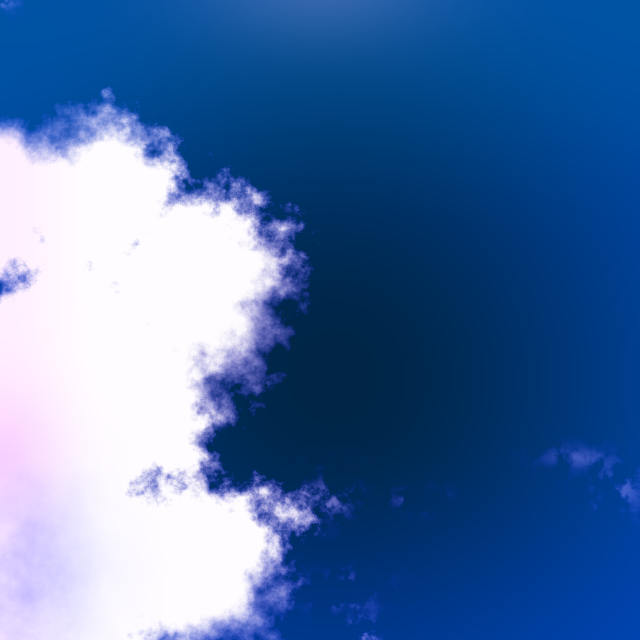
A WebGL 1 fragment shader for this texture:

```glsl
precision highp float;
// A bright billowing cloud on the left of a deep blue sky, with faint wisps.

uniform vec2 u_resolution;

float hash(vec2 p) {
  return fract(sin(dot(p, vec2(127.1, 311.7))) * 43758.545);
}

float valueNoise(vec2 p) {
  vec2 cell = floor(p);
  vec2 f = fract(p);
  f = f * f * (3.0 - 2.0 * f);
  float low = mix(hash(cell), hash(cell + vec2(1.0, 0.0)), f.x);
  float high = mix(hash(cell + vec2(0.0, 1.0)), hash(cell + vec2(1.0)), f.x);
  return mix(low, high, f.y);
}

// Fractal noise centred on zero.
float fbm(vec2 p) {
  float sum = 0.0;
  float gain = 0.5;
  for (int i = 0; i < 6; i++) {
    sum += gain * (valueNoise(p) - 0.5);
    p = mat2(1.6, 1.2, -1.2, 1.6) * p + 17.3;
    gain *= 0.6;
  }
  return sum;
}

// Soft round spot with value one at its centre.
float spot(vec2 p, vec2 centre, vec2 size) {
  vec2 q = (p - centre) / size;
  return exp(-dot(q, q));
}

// Smoothly joins a disc to the distance field d.
float addPuff(float d, vec2 p, vec2 centre, float radius) {
  float disc = length(p - centre) - radius;
  float k = 0.025;
  float h = max(k - abs(d - disc), 0.0) / k;
  return min(d, disc) - 0.25 * k * h * h;
}

float cloudDistance(vec2 p) {
  float d = length(p - vec2(0.14, 0.69)) - 0.15;
  d = addPuff(d, p, vec2(-0.01, 0.69), 0.145);
  d = addPuff(d, p, vec2(0.30, 0.55), 0.17);
  d = addPuff(d, p, vec2(0.12, 0.385), 0.235);
  d = addPuff(d, p, vec2(0.30, 0.12), 0.165);
  d = addPuff(d, p, vec2(0.452, 0.195), 0.035);
  return addPuff(d, p, vec2(0.05, 0.10), 0.25);
}

vec3 skyColor(vec2 p) {
  vec2 q = (p - vec2(0.52, 0.41)) * vec2(1.0, 0.95);
  float rise = smoothstep(0.0, 0.70, length(q));
  vec3 sky = mix(vec3(0.0, 0.145, 0.27), vec3(0.0, 0.27, 0.64), rise);
  sky.g += 0.05 * smoothstep(0.6, 0.95, p.y);
  sky.b += 0.06 * smoothstep(0.35, 0.0, p.y);
  return sky + vec3(0.22, 0.10, 0.08) * spot(p, vec2(0.5, 1.03), vec2(0.2, 0.10));
}

vec3 cloudColor(vec2 p, float grain) {
  vec3 col = vec3(1.0, 0.99, 1.0);
  col.g -= 0.05 * smoothstep(0.16, 0.0, p.x);
  col.g -= 0.09 * spot(p, vec2(0.0, 0.30), vec2(0.10, 0.10));
  float shade = spot(p, vec2(0.02, 0.10), vec2(0.12, 0.14));
  return col - vec3(0.18, 0.17, 0.0) * shade * (1.0 + 1.5 * grain);
}

float wispMask(vec2 p) {
  float mask = spot(p, vec2(0.515, 0.22), vec2(0.035, 0.03));
  mask += spot(p, vec2(0.54, 0.075), vec2(0.05, 0.025));
  mask += spot(p, vec2(0.57, 0.01), vec2(0.04, 0.025));
  mask += 0.7 * spot(p, vec2(0.965, 0.235), vec2(0.04, 0.035));
  mask += 0.6 * spot(p, vec2(0.90, 0.285), vec2(0.045, 0.015));
  mask += 0.5 * spot(p, vec2(0.65, 0.22), vec2(0.04, 0.015));
  return mask + spot(p, vec2(0.0, 1.0), vec2(0.025, 0.015));
}

void main() {
  vec2 p = gl_FragCoord.xy / u_resolution;
  float grain = fbm(p * 17.0);
  float fine = fbm(p * 42.0 + 9.0);

  // Cloud edges: crisp on the upper right, frayed in the hollows.
  float frayed = spot(p, vec2(0.42, 0.47), vec2(0.13, 0.13));
  frayed += spot(p, vec2(0.05, 0.80), vec2(0.16, 0.06));
  frayed += spot(p, vec2(0.39, 0.02), vec2(0.13, 0.09));
  frayed = min(frayed, 1.0);
  float width = mix(0.055, 0.125, frayed);
  float depth = 0.008 - cloudDistance(p) + 0.09 * grain + 0.065 * fine;
  float cover = smoothstep(-0.35, 1.0, depth / width);
  cover = clamp((cover - 0.16) / 0.84, 0.0, 1.0);

  // Faint detached wisps.
  float wisp = wispMask(p) * smoothstep(0.0, 0.3, fine + 0.5 * grain);
  cover = max(cover, 0.40 * min(wisp, 1.0));

  // Thin cloud scatters blue first, then red and green.
  vec3 blend = pow(vec3(cover), vec3(1.0, 1.25, 0.55));
  vec3 col = mix(skyColor(p), cloudColor(p, grain), blend);
  gl_FragColor = vec4(clamp(col, 0.0, 1.0), 1.0);
}
```
